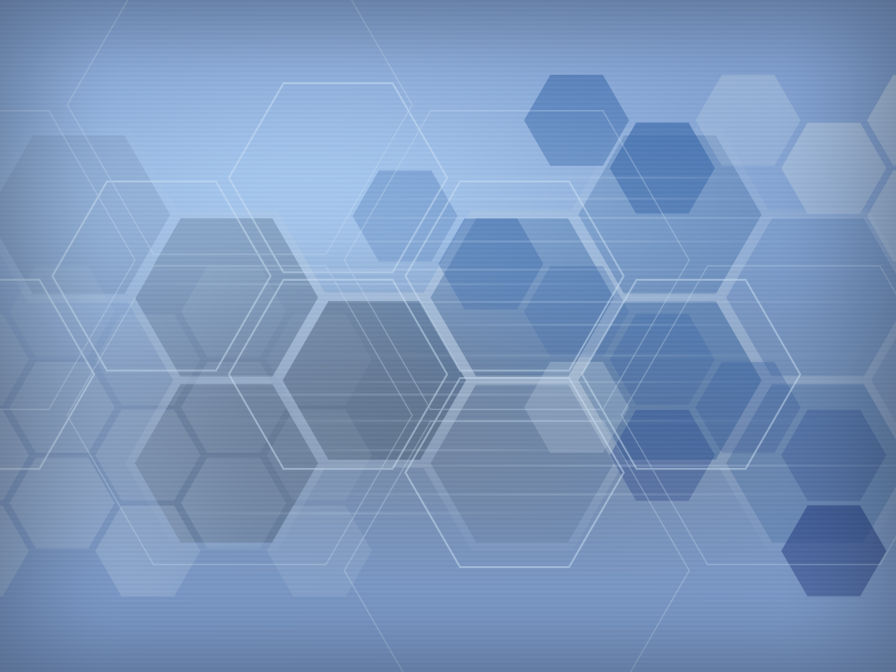
A Shadertoy shader for this background:

```glsl
// Soft blue backdrop of layered hexagon tiles, thin outlines and light streaks.

const vec3 SKY = vec3(0.48, 0.60, 0.79);
const vec3 GLOW = vec3(0.66, 0.79, 0.94);
const vec3 HAZE = vec3(0.46, 0.53, 0.63);
const vec3 SLATE = vec3(0.32, 0.39, 0.48);
const vec3 BLUE = vec3(0.25, 0.42, 0.62);
const vec3 AZURE = vec3(0.24, 0.42, 0.67);
const vec3 INDIGO = vec3(0.19, 0.29, 0.54);
const vec3 PALE = vec3(0.74, 0.81, 0.88);
const vec3 LINE = vec3(0.80, 0.88, 0.95);

// Each lattice: origin, pitch (column, full row) and hexagon apothem.
const vec2 SMALL_ORIGIN = vec2(0.858, 0.821), SMALL_PITCH = vec2(0.1276, 0.1424);
const vec2 LARGE_ORIGIN = vec2(0.557, 0.434), LARGE_PITCH = vec2(0.220, 0.2465);
const vec2 RING_ORIGIN = vec2(0.503, 0.443), RING_PITCH = vec2(0.2627, 0.2925);
const vec2 WIDE_ORIGIN = vec2(0.769, 0.613), WIDE_PITCH = vec2(0.4123, 0.462);
const float SMALL_SIZE = 0.0677, LARGE_SIZE = 0.118;
const float RING_SIZE = 0.1406, WIDE_SIZE = 0.2222;
const float BAND_WIDTH = 0.0125;
const float SCAN_LINES = 144.0, SCAN_STRENGTH = 0.011;
const int STREAKS = 16;

// Cells: column, half row, opacity (negative opacity means pale).
const vec3 LARGE_TILES[10] = vec3[10](
    vec3(0, 0, 0.52), vec3(-1, 1, 0.32), vec3(-1, -1, 0.42), vec3(1, 1, 0.34),
    vec3(1, -1, 0.16), vec3(2, 0, 0.42), vec3(2, 2, 0.30), vec3(-2, 2, 0.14),
    vec3(3, 1, 0.13), vec3(3, -1, 0.30));
const vec3 SMALL_TILES[15] = vec3[15](
    vec3(0, 0, 0.56), vec3(1, -1, 0.66), vec3(2, 0, -0.34), vec3(3, -1, -0.48),
    vec3(4, 0, -0.55), vec3(4, -2, -0.45), vec3(-2, -2, 0.30), vec3(-1, -3, 0.45),
    vec3(0, -4, 0.30), vec3(0, -6, -0.32), vec3(1, -5, 0.36), vec3(2, -6, 0.36),
    vec3(1, -7, 0.52), vec3(3, -7, 0.40), vec3(3, -9, 0.66));
const vec2 RINGS[7] = vec2[7](vec2(0, 0), vec2(0, 2), vec2(1, 1), vec2(1, -1),
    vec2(-1, 1), vec2(2, 0), vec2(-2, 0));
const vec2 WIDE_RINGS[6] = vec2[6](vec2(0, 0), vec2(0, -2), vec2(-1, 1),
    vec2(-1, -1), vec2(1, -1), vec2(-2, 0));

float hash(float n) { return fract(sin(n * 127.1) * 43758.5453); }

float blob(vec2 p, vec2 radius) { p /= radius; return exp(-dot(p, p)); }

vec2 cellCentre(vec2 origin, vec2 pitch, vec2 cell) {
    return origin + cell * pitch * vec2(1.0, 0.5);
}

// Signed distance to a hexagon with flat top and bottom.
float hexagon(vec2 p, float apothem) {
    p = abs(p);
    return max(p.y, 0.866 * p.x + 0.5 * p.y) - apothem;
}

float fill(float d, float px) { return smoothstep(0.7 * px, -0.7 * px, d); }

float stroke(float d, float width, float px) { return fill(abs(d) - 0.5 * width, px); }

void mainImage(out vec4 fragColor, in vec2 fragCoord) {
    vec2 uv = fragCoord / iResolution.xy;
    vec2 p = fragCoord / iResolution.y;
    float px = 1.0 / iResolution.y;

    // Sky, glow and the grey haze across the middle
    vec3 color = mix(SKY, GLOW, 0.95 * blob(p - vec2(0.46, 0.69), vec2(0.60, 0.23)));
    color = mix(color, HAZE, 0.8 * blob(p - vec2(0.66, 0.36), vec2(0.78, 0.19)));

    // Pale bands around the large tiles
    float bands = 0.0;
    for (int i = 0; i < 10; i++) {
        vec3 tile = LARGE_TILES[i];
        float d = hexagon(p - cellCentre(LARGE_ORIGIN, LARGE_PITCH, tile.xy), LARGE_SIZE);
        bands = max(bands, fill(d - BAND_WIDTH, px) * (1.0 - fill(d, px)));
    }
    color = mix(color, PALE, 0.50 * bands * blob(p - vec2(0.72, 0.50), vec2(0.62, 0.22)));

    // Large tiles, slate on the left and blue on the right
    vec3 ink = mix(SLATE, BLUE, smoothstep(0.55, 0.90, p.x + 0.8 * (p.y - 0.45)));
    for (int i = 0; i < 10; i++) {
        vec3 tile = LARGE_TILES[i];
        vec2 q = p - cellCentre(LARGE_ORIGIN, LARGE_PITCH, tile.xy);
        float shade = 0.95 + 0.9 * q.x;
        color = mix(color, ink, tile.z * shade * fill(hexagon(q, LARGE_SIZE), px));
    }

    // Cluster of pale small tiles at the lower left
    for (int column = -7; column <= -3; column++) {
        for (int row = 0; row < 3; row++) {
            vec2 cell = vec2(column, -4 - 2 * row - (column & 1));
            float opacity = 0.10 + 0.07 * float(row) + 0.08 * hash(cell.x + 7.0 * cell.y);
            opacity *= 1.0 - 0.5 * smoothstep(0.2, 0.4, p.x);
            float d = hexagon(p - cellCentre(SMALL_ORIGIN, SMALL_PITCH, cell), SMALL_SIZE);
            color = mix(color, PALE, opacity * fill(d, px));
        }
    }

    // Small accent tiles
    vec3 accent = mix(INDIGO, AZURE, smoothstep(0.2, 0.6, p.y));
    for (int i = 0; i < 15; i++) {
        vec3 tile = SMALL_TILES[i];
        vec2 q = p - cellCentre(SMALL_ORIGIN, SMALL_PITCH, tile.xy);
        float opacity = abs(tile.z) * (0.9 + 2.0 * q.y);
        color = mix(color, tile.z > 0.0 ? accent : PALE, opacity * fill(hexagon(q, SMALL_SIZE), px));
    }

    // Thin outlines on two lattices
    float lines = 0.0;
    for (int i = 0; i < 7; i++) {
        float d = hexagon(p - cellCentre(RING_ORIGIN, RING_PITCH, RINGS[i]), RING_SIZE);
        lines = max(lines, 0.50 * stroke(d, 0.0028, px));
    }
    for (int i = 0; i < 6; i++) {
        float d = hexagon(p - cellCentre(WIDE_ORIGIN, WIDE_PITCH, WIDE_RINGS[i]), WIDE_SIZE);
        lines = max(lines, 0.30 * stroke(d, 0.0020, px));
    }
    color = mix(color, LINE, lines);

    // Horizontal light streaks with faded ends
    for (int i = 0; i < STREAKS; i++) {
        float seed = float(i) + 1.0;
        float y = 0.21 + 0.55 * (seed - hash(seed)) / float(STREAKS);
        float x = mix(0.45, 1.05, hash(seed + 31.0));
        float fade = blob(vec2(p.x - x, 0.0), vec2(mix(0.15, 0.35, hash(seed + 57.0)), 1.0));
        color = mix(color, LINE, 0.20 * fade * stroke(p.y - y, 0.003, px));
    }

    // Scan lines and darkened edges
    color += SCAN_STRENGTH * sin(6.2832 * SCAN_LINES * p.y);
    vec2 edge = smoothstep(vec2(-0.10), vec2(0.14), min(uv, 1.0 - uv));
    color *= mix(0.70, 1.0, edge.x * edge.y);
    fragColor = vec4(color, 1.0);
}
```
